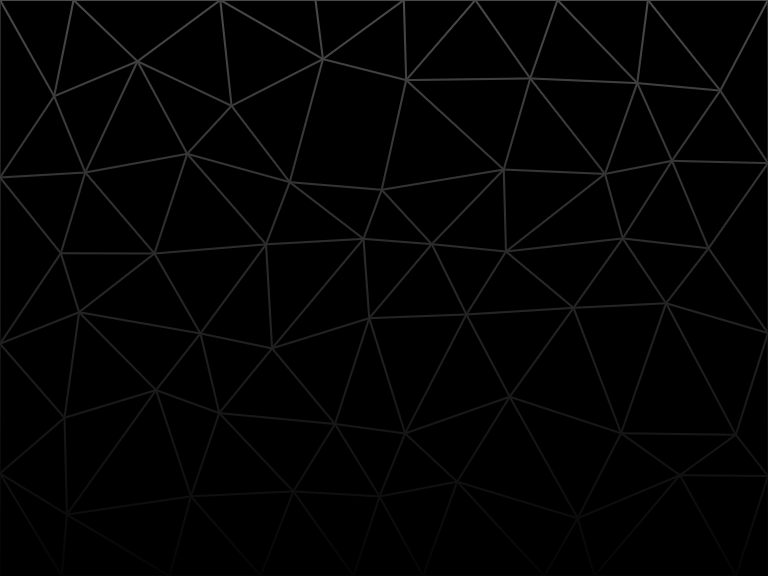
Reproduce this background procedurally as a WebGL 2 fragment shader.

```glsl
#version 300 es
precision highp float;

uniform vec2 u_resolution;
out vec4 fragColor;

const vec2 GRID = vec2(8.0, 7.0);

// Integer hash of a cell, two values in 0..1
vec2 hash2(vec2 cell) {
    uvec2 v = uvec2(ivec2(cell) + 16) * 1664525u + 1013904223u;
    v.x += v.y * 1664525u;
    v.y += v.x * 1664525u;
    v ^= v >> 16u;
    v.x += v.y * 1664525u;
    v.y += v.x * 1664525u;
    v ^= v >> 16u;
    return vec2(v & 0xffffu) / 65535.0;
}

// Jittered mesh vertex; alternate rows are shifted by half a cell
vec2 vertex(vec2 id, vec2 cellSize) {
    id.y = clamp(id.y, 0.0, GRID.y);
    float shifted = mod(id.y + 1.0, 2.0);
    id.x = clamp(id.x, 0.0, GRID.x - shifted);

    vec2 jitter = (hash2(id) - 0.5) * 0.64;
    bool onSide = shifted < 0.5 && (id.x < 0.5 || id.x > GRID.x - 0.5);
    bool onEnd = id.y < 0.5 || id.y > GRID.y - 0.5;
    if (onSide) jitter.x = 0.0;
    if (onEnd) jitter.y = 0.0;
    return (id + vec2(0.5 * shifted, 0.0) + jitter) * cellSize;
}

float segmentDistance(vec2 p, vec2 a, vec2 b) {
    vec2 ap = p - a, ab = b - a;
    float t = clamp(dot(ap, ab) / max(dot(ab, ab), 1e-6), 0.0, 1.0);
    return length(ap - ab * t);
}

// Distance to the nearest edge of the triangle mesh
float meshDistance(vec2 p, vec2 cellSize) {
    vec2 home = floor(p / cellSize);
    float nearest = 1.0;
    for (int y = -1; y <= 1; y++) {
        for (int x = -1; x <= 1; x++) {
            vec2 id = home + vec2(x, y);
            vec2 a = vertex(id, cellSize);
            vec2 b = vertex(id + vec2(1.0, 0.0), cellSize);
            vec2 c = vertex(id + vec2(0.0, 1.0), cellSize);
            vec2 d = vertex(id + vec2(1.0, 1.0), cellSize);
            nearest = min(nearest, segmentDistance(p, a, b));
            nearest = min(nearest, segmentDistance(p, a, c));

            // Split each quad along its shorter diagonal, leaving a few open
            if (hash2(id + 40.0).x > 0.06) {
                bool rising = distance(a, d) < distance(b, c);
                float diagonal = rising ? segmentDistance(p, a, d) : segmentDistance(p, b, c);
                nearest = min(nearest, diagonal);
            }
        }
    }
    return nearest;
}

void main() {
    vec2 p = gl_FragCoord.xy / u_resolution.y;
    float aspect = u_resolution.x / u_resolution.y;
    float pixel = 1.0 / u_resolution.y;

    float lineDistance = meshDistance(p, vec2(aspect, 1.0) / GRID);

    // Thin frame along the two sides
    float sideDistance = min(p.x, aspect - p.x) + 0.0008;
    lineDistance = min(lineDistance, sideDistance);

    // Lines fade towards the bottom
    float coverage = clamp((0.0018 - lineDistance) / pixel + 0.5, 0.0, 1.0);
    float lineGray = 0.02 + 0.265 * p.y;
    fragColor = vec4(vec3(lineGray * coverage), 1.0);
}
```
